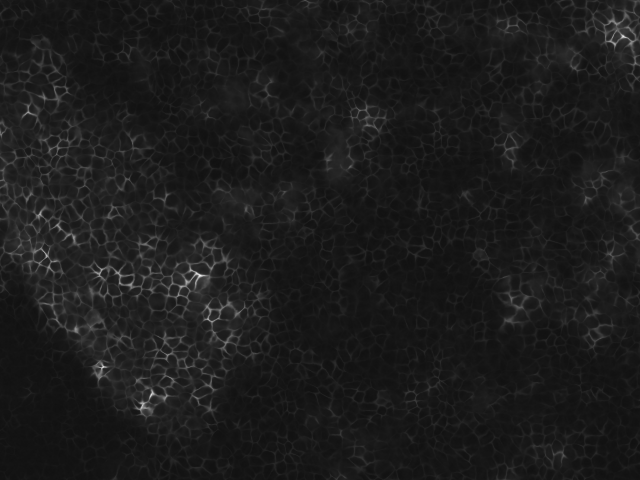
This texture is drawn by a WebGL 2 fragment shader. Its source:

```glsl
#version 300 es
precision highp float;

uniform vec2 u_resolution;
out vec4 outColor;

float hash(vec2 p) {
    return fract(sin(dot(p, vec2(127.1, 311.7))) * 43758.545);
}

vec2 hash2(vec2 p) {
    return vec2(hash(p), hash(p + 57.3));
}

float noise(vec2 p) {
    vec2 i = floor(p);
    vec2 f = fract(p);
    f = f * f * (3.0 - 2.0 * f);
    float low = mix(hash(i), hash(i + vec2(1, 0)), f.x);
    float high = mix(hash(i + vec2(0, 1)), hash(i + vec2(1, 1)), f.x);
    return mix(low, high, f.y);
}

float fbm(vec2 p) {
    float sum = 0.0;
    float weight = 0.53;
    for (int i = 0; i < 4; i++) {
        sum += weight * noise(p);
        p = mat2(1.6, 1.2, -1.2, 1.6) * p + 11.7;
        weight *= 0.5;
    }
    return sum;
}

// x: distance gap to the second nearest seed, y: gap to the third
vec2 cellGaps(vec2 p, float jitter) {
    vec2 base = floor(p);
    vec3 nearest = vec3(9.0);
    for (int y = -1; y <= 1; y++) {
        for (int x = -1; x <= 1; x++) {
            vec2 cell = base + vec2(x, y);
            vec2 seed = cell + 0.5 + jitter * (hash2(cell) - 0.5);
            float d = length(seed - p);
            if (d < nearest.x) nearest = vec3(d, nearest.xy);
            else if (d < nearest.y) nearest = vec3(nearest.x, d, nearest.y);
            else nearest.z = min(nearest.z, d);
        }
    }
    return nearest.yz - nearest.x;
}

float softLine(float gap, float width) {
    float k = gap / width;
    return exp(-k * k);
}

// Membrane network with brighter junctions
float membranes(vec2 p, float width) {
    vec2 gaps = cellGaps(p, 0.95);
    return softLine(gaps.x, width) + 0.6 * softLine(gaps.y, width * 1.5);
}

vec2 warp(vec2 p, float scale, float amount) {
    vec2 offset = vec2(fbm(p * scale), fbm(p * scale + 31.4));
    return p + amount * (offset - 0.5);
}

// Diagonal lit region: crisp lower edge, soft upper edge
float litBand(vec2 p) {
    vec2 along = vec2(0.643, -0.766);
    vec2 across = vec2(0.766, 0.643);
    vec2 q = warp(p, 7.0, 0.13) - vec2(0.0, 0.48);
    float t = dot(q, along);
    float d = dot(q, across);
    float body = smoothstep(-0.035, 0.03, d) * (1.0 - smoothstep(0.24, 0.41, d));
    float ends = smoothstep(-0.55, -0.05, t) * (1.0 - smoothstep(0.44, 0.6, t));
    float rim = softLine(d - 0.025, 0.045);
    return body * ends * (0.85 + 0.45 * rim);
}

float litCorner(vec2 p) {
    vec2 q = warp(p, 9.0, 0.08) - vec2(1.32, 0.96);
    return softLine(length(q), 0.085) + 0.3 * softLine(length(q * vec2(0.5, 1.0)), 0.1);
}

// Darker zone below the band
float shade(vec2 p) {
    return 1.0 - smoothstep(-0.12, 0.02, dot(p - vec2(0.0, 0.48), vec2(0.766, 0.643)));
}

void main() {
    vec2 p = gl_FragCoord.xy / u_resolution.y;

    float lit = litBand(p) + litCorner(p);
    float dim = 1.0 - 0.55 * shade(p);
    float patches = fbm(p * 4.5 + 3.0);
    float clumps = fbm(p * 17.0 + 8.0);
    float streaks = fbm(p * 34.0 + 21.0);

    // Sharp cells and a blurred deeper layer
    vec2 bent = warp(warp(p, 6.0, 0.05), 28.0, 0.02);
    float network = membranes(bent * 46.0, 0.17);
    float deep = membranes(bent * 37.0 + 19.0, 0.3);

    // Sparse wisps and their haze
    float wisp = smoothstep(0.58, 0.8, clumps) * smoothstep(0.35, 0.65, patches);
    float haze = smoothstep(0.3, 0.8, patches) * smoothstep(0.3, 0.75, clumps);
    float vary = 0.25 + 2.4 * smoothstep(0.3, 0.85, streaks) * (0.4 + clumps);

    float light = 0.07;
    light += dim * (0.035 * haze + 0.010 * deep * (0.4 + patches));
    light += dim * network * vary * (0.016 + 0.018 * patches);
    light += dim * wisp * (0.03 + 0.11 * network * smoothstep(0.35, 0.7, streaks));
    light += lit * (0.022 + 0.03 * clumps + 0.018 * deep);
    light += lit * network * vary * (0.05 + 0.085 * smoothstep(0.35, 0.7, clumps));
    light += 0.008 * (noise(p * 330.0) - 0.5);

    outColor = vec4(vec3(light), 1.0);
}
```
